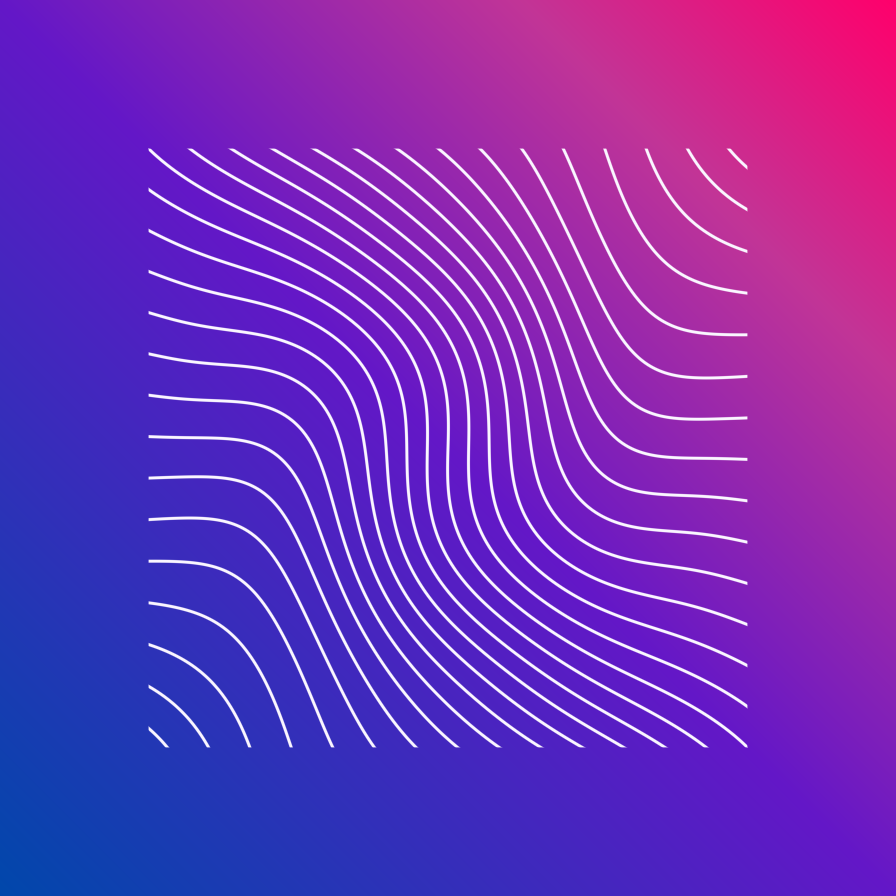
This background is drawn by a Shadertoy shader. Its source:

```glsl
// Square panel of flowing white contour lines over a diagonal blue, violet and pink gradient.

const float PI = 3.14159265;
const float PANEL_HALF = 1.0 / 3.0;    // half side of the line panel, in canvas units
const float LEVEL_STEP = 0.1387;       // field difference between neighbouring lines
const float LINE_HALF_WIDTH = 0.00165; // in canvas units

const vec3 BLUE = vec3(0.0, 0.28, 0.67);
const vec3 VIOLET = vec3(0.39, 0.09, 0.78);
const vec3 MAGENTA = vec3(0.76, 0.205, 0.59);
const vec3 PINK = vec3(1.0, 0.0, 0.42);
const vec3 LINE_COLOR = vec3(0.98, 0.965, 1.0);

// Gradient from the lower left (t = 0) to the upper right (t = 1)
vec3 backdrop(float t) {
    vec3 color = mix(BLUE, VIOLET, clamp(t / 0.5, 0.0, 1.0));
    color = mix(color, MAGENTA, clamp((t - 0.5) / 0.29, 0.0, 1.0));
    return mix(color, PINK, clamp((t - 0.79) / 0.21, 0.0, 1.0));
}

// Diagonal ramp bent by two smooth waves; q spans -1..1 with y pointing down
float flowField(vec2 q) {
    float waveX = 0.009 * q.x + 0.368 * sin(PI * q.x) - 0.017 * sin(3.0 * PI * q.x);
    float fadeY = cos(0.5 * PI * q.y) * (1.0 + 0.5 * q.x * q.x * q.y * q.y);
    float waveY = 0.195 * sin(PI * q.y) + 0.071 * sin(2.0 * PI * q.y);
    float fadeX = mix(cos(1.5 * PI * q.x), cos(0.5 * PI * q.x), 0.66);
    return q.x - q.y + waveX * fadeY + waveY * fadeX;
}

// Length of the field gradient by central differences
float fieldSlope(vec2 q) {
    vec2 e = vec2(0.002, 0.0);
    vec2 delta = vec2(flowField(q + e.xy) - flowField(q - e.xy),
                      flowField(q + e.yx) - flowField(q - e.yx));
    return max(length(delta) / (2.0 * e.x), 0.05);
}

// Distance to the nearest contour, in panel units
float contourDistance(vec2 q) {
    float level = flowField(q) / LEVEL_STEP;
    return abs(level - round(level)) * LEVEL_STEP / fieldSlope(q);
}

// Smooth coverage of a shape from its signed distance
float coverage(float signedDistance, float pixel) {
    return 1.0 - smoothstep(-0.75 * pixel, 0.75 * pixel, signedDistance);
}

void mainImage(out vec4 fragColor, in vec2 fragCoord) {
    vec2 uv = fragCoord / iResolution.xy;
    float canvas = min(iResolution.x, iResolution.y);
    float pixel = 1.0 / canvas;
    vec2 centered = (fragCoord - 0.5 * iResolution.xy) / canvas;

    vec3 color = backdrop(0.5 * (uv.x + uv.y));

    // Contours clipped to the square panel
    vec2 q = vec2(centered.x, -centered.y) / PANEL_HALF;
    float line = coverage(contourDistance(q) * PANEL_HALF - LINE_HALF_WIDTH, pixel);
    float edge = max(abs(centered.x), abs(centered.y)) - PANEL_HALF - 0.5 * LINE_HALF_WIDTH;
    color = mix(color, LINE_COLOR, line * coverage(edge, pixel));

    fragColor = vec4(color, 1.0);
}
```
